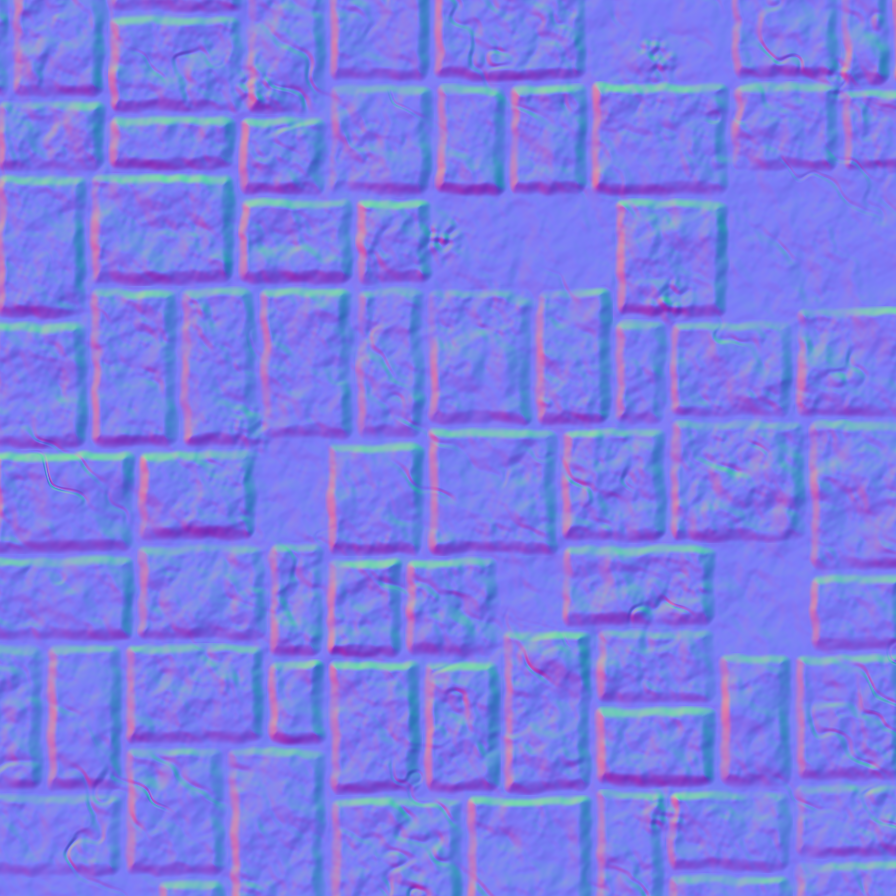
Reproduce this texture map procedurally as a three.js fragment shader.

```glsl
varying vec2 vUv;

const float CELLS = 7.7;            // stones across, before splitting
const float JITTER = 0.34;          // shift of joints, in cells
const float SPLIT_AREA = 1.3;       // larger stones are cut in two
const float SUNK_SHARE = 0.08;      // stones lying flush with the joints
const float JOINT = 0.0018;         // half width of a joint
const float CORNER = 0.009;
const float BEVEL = 0.0115;
const float GENTLE_SIDE = 0.72;     // slope of right and lower bevels
const float BEVEL_HEIGHT = 0.0047;
const float WOBBLE = 0.0045;
const float GRAIN_HEIGHT = 0.0034;
const float CREASE_DEPTH = 0.0017;
const float CHIP_CELLS = 5.0;
const float CHIP_SHARE = 0.3;
const float CHIP_RADIUS = 0.038;
const float CHIP_HEIGHT = 0.005;
const float SAMPLE_STEP = 0.002;    // softness of the slopes
const float TONE = 0.98;
const float BLUE_FALL = 0.4;        // loss of blue on steep slopes

float hash(vec2 p) {
  return fract(sin(dot(p, vec2(127.1, 311.7))) * 43758.5453);
}

vec2 hash2(vec2 p) {
  return vec2(hash(p), hash(p + 47.3));
}

float noise(vec2 p) {
  vec2 i = floor(p), f = fract(p);
  f = f * f * (3.0 - 2.0 * f);
  return mix(mix(hash(i), hash(i + vec2(1.0, 0.0)), f.x),
             mix(hash(i + vec2(0.0, 1.0)), hash(i + 1.0), f.x), f.y);
}

vec2 rotate(vec2 p, float a) {
  float c = cos(a), s = sin(a);
  return vec2(c * p.x - s * p.y, s * p.x + c * p.y);
}

vec2 knot(vec2 v) {
  return v + JITTER * (2.0 * hash2(v) - 1.0);
}

// Pinwheel tiling: joints run straight through alternate knots.
void findStone(vec2 p, out vec2 lo, out vec2 hi, out vec2 id) {
  vec2 base = floor(p);
  lo = base;
  hi = base + 1.0;
  id = base;
  for (int j = -1; j <= 1; j++) {
    for (int i = -1; i <= 1; i++) {
      vec2 c = base + vec2(float(i), float(j));
      vec2 k00 = knot(c), k10 = knot(c + vec2(1.0, 0.0));
      vec2 k01 = knot(c + vec2(0.0, 1.0)), k11 = knot(c + 1.0);
      bool even = mod(c.x + c.y, 2.0) < 0.5;
      vec2 a = even ? vec2(k00.x, k10.y) : vec2(k01.x, k00.y);
      vec2 b = even ? vec2(k11.x, k01.y) : vec2(k10.x, k11.y);
      if (all(greaterThanEqual(p, a)) && all(lessThan(p, b))) {
        lo = a;
        hi = b;
        id = c;
      }
    }
  }
  // Cut big stones across their longer side.
  vec2 size = hi - lo;
  if (size.x * size.y > SPLIT_AREA) {
    vec2 axis = size.x > size.y ? vec2(1.0, 0.0) : vec2(0.0, 1.0);
    vec2 cut = lo + size * mix(0.38, 0.62, hash(id + 5.7));
    if (dot(p - cut, axis) < 0.0) hi = mix(hi, cut, axis);
    else { lo = mix(lo, cut, axis); id += 31.0; }
  }
}

// Hewn face: bumps in four sizes and thin slanting creases.
float face(vec2 p) {
  vec2 warped = p + 0.012 * noise(p * 37.0);
  float bumps = 1.1 * noise(rotate(warped, 0.5) * 24.0)
              + 0.75 * noise(rotate(warped, 1.1) * 50.0)
              + 0.5 * noise(rotate(warped, 2.0) * 92.0)
              + 0.2 * noise(rotate(p, 2.7) * 170.0) - 1.27;
  float strength = mix(0.6, 1.45, noise(p * 11.0 + 3.0));
  vec2 q = rotate(p, 0.7) * vec2(9.0, 26.0) + 0.7 * noise(p * 45.0);
  float crease = 1.0 - smoothstep(0.0, 0.13, abs(noise(q) - 0.5));
  crease *= smoothstep(0.35, 0.75, noise(p * 15.0 + 19.0));
  return GRAIN_HEIGHT * strength * bumps - CREASE_DEPTH * crease;
}

// Scattered patches of broken stone.
float chips(vec2 p) {
  vec2 cell = floor(p * CHIP_CELLS);
  vec2 centre = (cell + 0.25 + 0.5 * hash2(cell + 81.0)) / CHIP_CELLS;
  float patchMask = 1.0 - smoothstep(0.0, 1.0, length(p - centre) / CHIP_RADIUS);
  float present = step(hash(cell + 63.0), CHIP_SHARE);
  return CHIP_HEIGHT * present * patchMask * noise(rotate(p, 0.9) * 135.0);
}

float height(vec2 p, vec2 lo, vec2 hi, vec2 id) {
  vec2 bend = vec2(noise(p * 34.0), noise(p * 34.0 + 71.0)) - 0.5;
  bend += 0.6 * (vec2(noise(p * 85.0), noise(p * 85.0 + 37.0)) - 0.5);
  vec2 r = p + WOBBLE * bend - 0.5 * (lo + hi);
  vec2 side = vec2(r.x > 0.0 ? GENTLE_SIDE : 1.0, r.y < 0.0 ? GENTLE_SIDE : 1.0);
  vec2 q = (abs(r) - 0.5 * (hi - lo) + JOINT) * side + CORNER;
  float inside = CORNER - length(max(q, 0.0)) - min(max(q.x, q.y), 0.0);
  float bevel = smoothstep(0.0, BEVEL, inside);
  float rise = BEVEL_HEIGHT * mix(0.8, 1.2, hash(id + 9.1)) * mix(0.55, 1.4, noise(p * 19.0 + 7.0));
  float rough = face(p);
  float stone = bevel * rise + mix(0.4, 1.0, bevel) * rough;
  return (hash(id + 23.0) < SUNK_SHARE ? 0.45 * rough : stone) + chips(p);
}

void main() {
  vec2 lo, hi, id;
  findStone(vUv * CELLS, lo, hi, id);
  lo /= CELLS;
  hi /= CELLS;

  vec2 e = vec2(SAMPLE_STEP, 0.0);
  vec2 slope = vec2(height(vUv + e.xy, lo, hi, id) - height(vUv - e.xy, lo, hi, id),
                    height(vUv - e.yx, lo, hi, id) - height(vUv + e.yx, lo, hi, id));
  slope /= 2.0 * SAMPLE_STEP;
  vec2 tilt = slope / sqrt(1.0 + dot(slope, slope));
  gl_FragColor = vec4(TONE * (0.5 + 0.5 * tilt), TONE - BLUE_FALL * length(tilt), 1.0);
}
```
